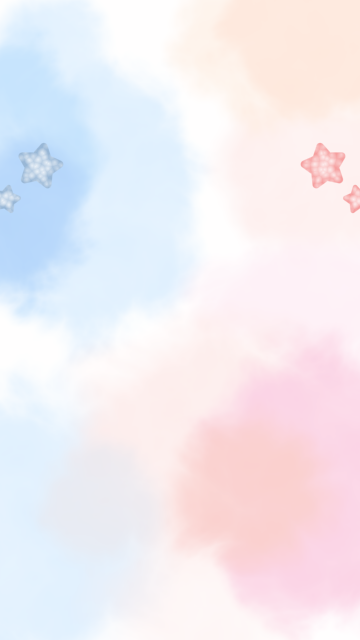
A WebGL 2 fragment shader for this background:

```glsl
#version 300 es
precision highp float;
// Pastel watercolour clouds in blue, peach and pink, with two mirrored pairs of soft stars.

uniform vec2 u_resolution;
out vec4 fragColor;

const vec3 PAPER = vec3(1.0, 0.998, 0.998);
const vec3 ICE = vec3(0.875, 0.94, 0.997);
const vec3 SKY = vec3(0.76, 0.885, 0.99);
const vec3 AZURE = vec3(0.70, 0.83, 0.98);
const vec3 DOVE = vec3(0.915, 0.915, 0.94);
const vec3 CREAM = vec3(0.995, 0.935, 0.89);
const vec3 APRICOT = vec3(0.995, 0.91, 0.865);
const vec3 BLUSH = vec3(0.993, 0.93, 0.925);
const vec3 MIST = vec3(0.995, 0.94, 0.965);
const vec3 PINK = vec3(0.985, 0.83, 0.90);
const vec3 CORAL = vec3(0.98, 0.815, 0.80);
const vec3 STAR_BLUE = vec3(0.59, 0.71, 0.83);
const vec3 STAR_PINK = vec3(0.96, 0.61, 0.61);

const float CLOUD_SCALE = 5.0;   // cells across the canvas width
const float RAGGEDNESS = 0.55;   // how far clouds push the wash edges
const float MOTTLE = 0.35;       // pigment variation inside a wash
const float STAR_TILT = 0.1;
const float PI = 3.14159265;

vec2 hash2(vec2 p) {
  vec3 h = fract(p.xyx * vec3(0.1031, 0.1030, 0.0973));
  h += dot(h, h.yzx + 33.33);
  return fract((h.xx + h.yz) * h.zy);
}

// Cellular noise: rounded bumps, high near each cell point
float puffs(vec2 p) {
  vec2 cell = floor(p), f = fract(p);
  float nearest = 2.0;
  for (int y = -1; y <= 1; y++)
    for (int x = -1; x <= 1; x++) {
      vec2 g = vec2(x, y);
      vec2 d = g + hash2(cell + g + 40.0) - f;
      nearest = min(nearest, dot(d, d));
    }
  return 1.0 - min(sqrt(nearest), 1.0);
}

float clouds(vec2 p) {
  float sum = 0.0, amp = 0.5;
  for (int i = 0; i < 4; i++) {
    sum += amp * puffs(p);
    p = mat2(1.6, 1.2, -1.2, 1.6) * p + 7.3;
    amp *= 0.5;
  }
  return sum;
}

// Blend a ragged elliptical wash into the colour
void wash(inout vec3 col, vec2 p, float cloud, vec2 centre, vec2 radii,
          vec3 tint, float soft, float alpha) {
  float d = length((p - centre) / radii) - RAGGEDNESS * cloud;
  float cover = 1.0 - smoothstep(1.0 - soft, 1.0 + soft, d);
  col = mix(col, tint, cover * clamp(alpha + MOTTLE * cloud, 0.0, 1.0));
}

// Signed distance to a rounded five-pointed star with one tip along +x
float starDistance(vec2 p, float size) {
  float wedge = PI / 5.0;
  float a = abs(mod(atan(p.y, p.x) + wedge, 2.0 * wedge) - wedge);
  vec2 q = length(p) * vec2(cos(a), sin(a));
  vec2 tip = vec2(0.84 * size, 0.0);
  vec2 edge = 0.46 * size * vec2(cos(wedge), sin(wedge)) - tip;
  vec2 v = q - tip;
  float d = length(v - edge * clamp(dot(v, edge) / dot(edge, edge), 0.0, 1.0));
  float inside = sign(edge.x * v.y - edge.y * v.x);
  return -inside * d - 0.16 * size;
}

void star(inout vec3 col, vec2 p, float size, vec3 tint, float grain) {
  float c = cos(STAR_TILT), s = sin(STAR_TILT);
  float d = starDistance(mat2(c, -s, s, c) * p, size);
  float aa = 0.8 / u_resolution.x;
  float pillow = smoothstep(0.0, 0.38 * size, -d);
  vec3 body = mix(tint, vec3(1.0), clamp(0.12 + 0.38 * pillow + 0.6 * grain, 0.0, 0.8));
  col = mix(col, body, 0.95 * (1.0 - smoothstep(-aa, aa, d)));
}

void main() {
  // x spans 0..1, y is measured in canvas widths
  vec2 p = gl_FragCoord.xy / u_resolution.x;
  vec2 bend = 0.02 * sin(p.yx * vec2(17.0, 14.0) + 2.0 * sin(p * 9.0));
  float cloud = clouds((p + bend) * CLOUD_SCALE) - 0.5;
  vec3 col = PAPER;

  // Blue clouds, upper left
  wash(col, p, cloud, vec2(0.28, 1.22), vec2(0.27, 0.37), ICE, 0.20, 0.90);
  wash(col, p, cloud, vec2(0.14, 1.60), vec2(0.17, 0.17), ICE, 0.25, 0.85);
  wash(col, p, cloud, vec2(0.05, 1.31), vec2(0.20, 0.34), SKY, 0.20, 0.80);
  wash(col, p, cloud, vec2(0.07, 1.19), vec2(0.16, 0.21), AZURE, 0.30, 0.75);

  // Peach and blush, upper right
  wash(col, p, cloud, vec2(0.87, 1.29), vec2(0.25, 0.23), BLUSH, 0.32, 0.75);
  wash(col, p, cloud, vec2(0.83, 1.70), vec2(0.33, 0.27), CREAM, 0.22, 0.65);
  wash(col, p, cloud, vec2(0.89, 1.70), vec2(0.26, 0.24), APRICOT, 0.18, 0.85);

  // Pale lower washes
  wash(col, p, cloud, vec2(0.87, 0.95), vec2(0.30, 0.15), MIST, 0.30, 0.90);
  wash(col, p, cloud, vec2(0.08, 0.30), vec2(0.35, 0.37), ICE, 0.28, 0.88);
  wash(col, p, cloud, vec2(0.60, 0.55), vec2(0.36, 0.31), BLUSH, 0.32, 0.92);
  wash(col, p, cloud, vec2(0.56, 0.10), vec2(0.26, 0.18), BLUSH, 0.40, 0.45);
  wash(col, p, cloud, vec2(0.29, 0.38), vec2(0.16, 0.15), DOVE, 0.30, 0.75);

  // Saturated pink and coral, lower right
  wash(col, p, cloud, vec2(0.92, 0.45), vec2(0.34, 0.34), PINK, 0.28, 0.88);
  wash(col, p, cloud, vec2(0.81, 0.20), vec2(0.16, 0.16), PINK, 0.30, 0.65);
  wash(col, p, cloud, vec2(0.69, 0.41), vec2(0.20, 0.18), CORAL, 0.36, 0.85);

  // Stars: each side holds a large one and a smaller one nearer the edge
  float grain = puffs(p * 60.0) - 0.5;
  for (int side = 0; side < 2; side++) {
    vec2 q = side == 0 ? p : vec2(1.011 - p.x, p.y);
    vec3 tint = side == 0 ? STAR_BLUE : STAR_PINK;
    star(col, q - vec2(0.110, 1.316), 0.066, tint, grain);
    star(col, q - vec2(0.017, 1.224), 0.041, tint, grain);
  }
  fragColor = vec4(col, 1.0);
}
```
